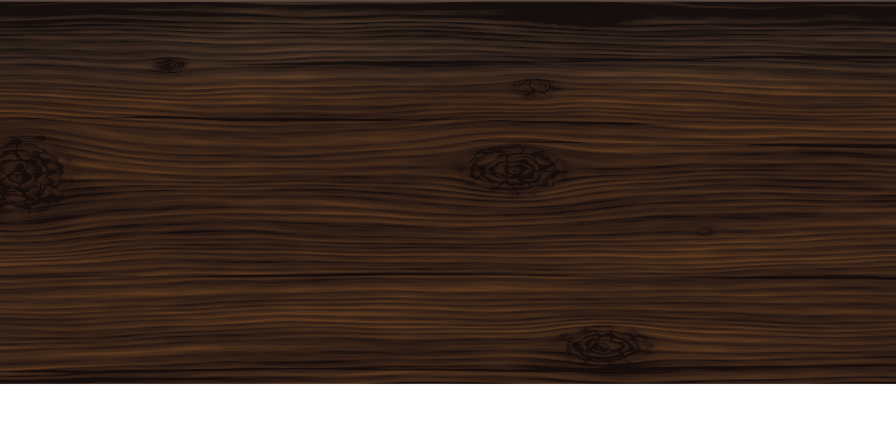
This texture is drawn by a Shadertoy shader. Its source:

```glsl
// Dark weathered timber board with knots, grain and splits above a white strip.

const vec3 BLACK_BROWN = vec3(0.085, 0.047, 0.040);
const vec3 DEEP_BROWN  = vec3(0.185, 0.115, 0.083);
const vec3 WARM_BROWN  = vec3(0.255, 0.160, 0.098);
const vec3 AMBER       = vec3(0.350, 0.215, 0.110);
const vec3 EDGE_LIGHT  = vec3(0.42, 0.35, 0.31);
const vec3 PAPER       = vec3(1.0);

const float BOARD_BOTTOM = 0.143;  // height of the white strip
const float RING_DENSITY = 66.0;   // grain lines per canvas height
const float GRAIN_DEPTH  = 0.23;
const float STREAK_DEPTH = 0.50;
const float FIBRE_DEPTH  = 0.30;
const float KNOT_RINGS   = 5.0;
const float TAU = 6.2831853;

// Knots: centre x, centre y, radius x, radius y
const int KNOTS = 7;
const vec4 KNOT[KNOTS] = vec4[KNOTS](
    vec4(1.146, 0.620, 0.120, 0.055), vec4(1.346, 0.227, 0.105, 0.044),
    vec4(1.193, 0.803, 0.046, 0.023), vec4(0.380, 0.853, 0.036, 0.016),
    vec4(0.040, 0.610, 0.125, 0.090), vec4(1.280, 0.965, 0.130, 0.026),
    vec4(1.575, 0.484, 0.016, 0.008));

// Splits: height at left, slope, start x, end x
const int SPLITS = 5;
const vec4 SPLIT[SPLITS] = vec4[SPLITS](
    vec4(0.858, 0.005, 0.35, 2.10), vec4(0.735, -0.005, -0.1, 1.55),
    vec4(0.692, -0.008, 0.95, 2.10), vec4(0.384, -0.001, -0.1, 2.10),
    vec4(0.168, 0.008, -0.1, 2.10));

vec2 hash2(vec2 p) {
    vec3 q = fract(p.xyx * vec3(0.1031, 0.1030, 0.0973));
    q += dot(q, q.yzx + 33.33);
    return fract((q.xx + q.yz) * q.zy);
}

// Cellular noise: distances to the nearest and second nearest seeds
vec2 cells(vec2 p) {
    vec2 cell = floor(p), f = fract(p), nearest = vec2(4.0);
    for (int j = -1; j <= 1; j++)
    for (int i = -1; i <= 1; i++) {
        vec2 o = vec2(i, j);
        float d = length(o + hash2(cell + o + 57.0) - f);
        nearest = d < nearest.x ? vec2(d, nearest.x) : vec2(nearest.x, min(nearest.y, d));
    }
    return nearest;
}

// Gentle waviness along the board
float sway(vec2 p) {
    return 0.006 * sin(p.x * 3.1 + p.y * 9.0) + 0.003 * sin(p.x * 7.3 - p.y * 23.0)
         + 0.0012 * sin(p.x * 19.0 + p.y * 40.0);
}

// Skewed wave: narrow dark lines between broader light wood
float ringWave(float turns) {
    float a = turns * TAU;
    return sin(a + 0.5 * sin(a));
}

vec3 woodRamp(float t) {
    vec3 c = mix(BLACK_BROWN, DEEP_BROWN, smoothstep(0.02, 0.38, t));
    c = mix(c, WARM_BROWN, smoothstep(0.36, 0.68, t));
    return mix(c, AMBER, smoothstep(0.66, 1.0, t));
}

vec3 board(vec2 p, float px) {
    // Grain height, pushed aside by every knot
    float flow = p.y + sway(p), core = 0.0, ringDist = 9.0;
    float rough = cells(p * vec2(28.0, 50.0)).x - 0.5;
    for (int i = 0; i < KNOTS; i++) {
        vec2 offset = p - KNOT[i].xy;
        float d = length(offset / KNOT[i].zw);
        flow -= 0.9 * offset.y / (1.0 + d * d);
        ringDist = min(ringDist, d);
        core = max(core, smoothstep(1.15, 0.6, d + 0.3 * rough));
    }

    // Irregular growth lines, long streaks and short fibres
    float turns = RING_DENSITY * flow + 0.5 * sin(flow * 41.0 + p.x * 0.7)
                + 0.25 * sin(flow * 97.0 - p.x * 1.3);
    float streak = cells(vec2(p.x * 1.3, flow * 30.0)).x - 0.45;
    float fibre = cells(vec2(p.x * 9.0, flow * 170.0)).x - 0.45;
    float grain = ringWave(turns) * (0.85 + 0.8 * streak);
    float rings = ringWave(ringDist * KNOT_RINGS + rough);
    float tone = 0.52 + GRAIN_DEPTH * mix(grain, 0.6 * rings, core)
               + STREAK_DEPTH * streak * (1.0 - core) + FIBRE_DEPTH * fibre
               + 0.07 * sin(flow * 17.0 + 1.4 + 0.6 * sin(p.x * 2.0));

    // Dark knot hearts with branching checks, and a shaded halo
    vec2 check = cells(p * vec2(17.0, 26.0) + 0.25 * rough);
    float checks = smoothstep(0.10, 0.02, check.y - check.x);
    tone -= core * (0.20 + 0.35 * checks - 0.25 * rough);
    tone -= 0.13 * exp(-2.5 * abs(ringDist - 1.0));

    // Splits that follow the grain and taper at both ends
    for (int i = 0; i < SPLITS; i++) {
        vec4 s = SPLIT[i];
        float h = p.y - s.x - s.y * p.x + 0.6 * sway(p + s.x);
        float taper = smoothstep(s.z, s.z + 0.3, p.x) * smoothstep(s.w, s.w - 0.15, p.x);
        float width = 0.0018 + 0.0012 * sin(p.x * 6.0 + s.x * 40.0);
        tone -= taper * (0.5 * smoothstep(width + px, width - px, abs(h))
              + 0.12 * exp(-abs(h) * 90.0));
    }

    // Shaded borders and a thin worn top edge
    tone -= 0.42 * smoothstep(0.90, 1.0, p.y);
    tone -= 0.25 * smoothstep(BOARD_BOTTOM + 0.022, BOARD_BOTTOM, p.y);
    vec3 wood = woodRamp(tone);
    wood = mix(wood, wood.rrr * vec3(0.92, 0.70, 0.58), 0.6 * smoothstep(0.76, 0.88, p.y));
    return mix(wood, EDGE_LIGHT, 0.75 * smoothstep(0.996 - px, 0.996 + px, p.y));
}

void mainImage(out vec4 fragColor, in vec2 fragCoord) {
    vec2 p = fragCoord / iResolution.y;
    float px = 1.0 / iResolution.y;
    float onBoard = smoothstep(BOARD_BOTTOM - 0.7 * px, BOARD_BOTTOM + 0.7 * px, p.y);
    fragColor = vec4(mix(PAPER, board(p, px), onBoard), 1.0);
}
```
